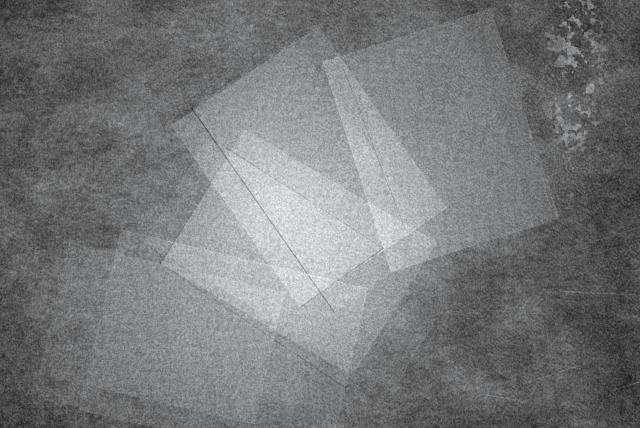
Write a WebGL 2 fragment shader that draws this background.

```glsl
#version 300 es
precision highp float;
// Translucent overlapping sheets on worn grey concrete, lit by a soft central glow.

#define GLOW_CENTER vec2(0.665, 0.465)
#define BASE_TONE 0.235
#define WIDE_GLOW 0.25
#define CORE_GLOW 0.13
#define STAIN_AMOUNT 0.26
#define PIT_AMOUNT 0.17
#define GRAIN_AMOUNT 0.17
#define FLAKE_AMOUNT 0.24
#define SCRATCH_COUNT 16
#define LINE_WIDTH 0.0018
#define TINT vec3(0.975, 1.0, 1.018)

uniform vec2 u_resolution;
out vec4 outColor;

float hash(vec2 p) {
    return fract(sin(dot(p, vec2(127.1, 311.7))) * 43758.55);
}

float noise(vec2 p) {
    vec2 i = floor(p), f = fract(p);
    f = f * f * (3.0 - 2.0 * f);
    float low = mix(hash(i), hash(i + vec2(1, 0)), f.x);
    float high = mix(hash(i + vec2(0, 1)), hash(i + vec2(1, 1)), f.x);
    return mix(low, high, f.y);
}

float fbm(vec2 p) {
    float sum = 0.0, amp = 0.5;
    for (int i = 0; i < 5; i++) {
        sum += amp * noise(p);
        p = mat2(1.6, 1.2, -1.2, 1.6) * p + 7.3;
        amp *= 0.55;
    }
    return sum / 1.06;
}

// Two turned layers hide the lattice of the noise
float grain(vec2 p) {
    vec2 q = mat2(0.8, 0.6, -0.6, 0.8) * p;
    return noise(q * 290.0) + noise(mat2(0.5, -0.87, 0.87, 0.5) * p * 370.0) - 1.0;
}

float cross2(vec2 a, vec2 b) { return a.x * b.y - a.y * b.x; }

// Smooth thin line around distance zero
float stroke(float d) {
    float w = max(LINE_WIDTH, 0.7 / u_resolution.y);
    return 1.0 - smoothstep(0.2 * w, 1.4 * w, abs(d));
}

float crease(vec2 p, vec2 a, vec2 b) {
    vec2 d = b - a;
    return stroke(length(p - a - d * clamp(dot(p - a, d) / dot(d, d), 0.0, 1.0)));
}

// Parallelogram spanned from corner a to b and d: fill plus a light rim
float sheet(vec2 p, vec2 a, vec2 b, vec2 d, float fill, float rim) {
    vec2 u = b - a, v = d - a, q = p - a;
    float area = cross2(u, v);
    vec2 st = vec2(cross2(q, v), cross2(u, q)) / area;
    vec2 e = (abs(st - 0.5) - 0.5) * abs(area) / vec2(length(v), length(u));
    float dist = max(e.x, e.y);
    float aa = 0.6 / u_resolution.y;
    return fill * (1.0 - smoothstep(-aa, aa, dist)) + rim * stroke(dist);
}

float sheets(vec2 p) {
    // Upright pair in the middle
    float s = sheet(p, vec2(0.400, 0.707), vec2(0.744, 0.938), vec2(0.700, 0.283), 0.085, 0.02);
    s += sheet(p, vec2(0.449, 0.746), vec2(0.689, 0.910), vec2(0.781, 0.270), 0.03, 0.0);
    // Pair at the upper right
    s += sheet(p, vec2(0.754, 0.855), vec2(1.146, 0.980), vec2(0.914, 0.365), 0.105, 0.05);
    s += sheet(p, vec2(0.801, 0.844), vec2(1.081, 0.938), vec2(0.990, 0.336), 0.02, 0.01);
    // Slanted pair below the glow
    s += sheet(p, vec2(0.572, 0.697), vec2(1.021, 0.434), vec2(0.375, 0.385), 0.075, 0.01);
    s += sheet(p, vec2(0.484, 0.678), vec2(1.064, 0.326), vec2(0.336, 0.434), 0.04, 0.0);
    // Pair at the lower left
    s += sheet(p, vec2(0.283, 0.463), vec2(0.859, 0.326), vec2(0.186, 0.043), 0.06, 0.045);
    s += sheet(p, vec2(0.162, 0.434), vec2(0.664, 0.316), vec2(0.092, 0.127), 0.05, 0.025);
    return s;
}

// Shadowed sheet edges
float creases(vec2 p) {
    float s = 0.20 * crease(p, vec2(0.449, 0.746), vec2(0.781, 0.270));
    s += 0.14 * crease(p, vec2(0.705, 0.285), vec2(0.896, 0.420));
    s += 0.10 * crease(p, vec2(0.530, 0.654), vec2(0.896, 0.420));
    s += 0.09 * crease(p, vec2(0.801, 0.844), vec2(0.947, 0.463));
    s += 0.11 * crease(p, vec2(0.375, 0.385), vec2(0.490, 0.566));
    return s + 0.06 * crease(p, vec2(0.375, 0.385), vec2(0.810, 0.092));
}

// Pale peeling specks in a column at the right
float flakes(vec2 p) {
    float column = exp(-pow((p.x - 1.345) / 0.07, 2.0)) * smoothstep(0.38, 0.85, p.y);
    float patches = fbm(p * vec2(36.0, 30.0)) + 0.4 * (noise(p.yx * 130.0) - 0.5);
    return smoothstep(0.60, 0.72, patches + 0.10 * column) * column;
}

float scratches(vec2 p) {
    float s = 0.0;
    for (int i = 0; i < SCRATCH_COUNT; i++) {
        float k = float(i);
        vec2 a = vec2(1.0 + 0.5 * hash(vec2(k, 1.0)), 0.5 * hash(vec2(k, 2.0)));
        float angle = mix(-0.2, 0.5, hash(vec2(k, 3.0)));
        vec2 span = mix(0.08, 0.35, hash(vec2(k, 4.0))) * vec2(cos(angle), sin(angle));
        s += crease(p, a, a + span) * hash(vec2(k, 5.0));
    }
    return s * noise(p * 18.0);
}

void main() {
    vec2 p = gl_FragCoord.xy / u_resolution.y;
    float r2 = dot(p - GLOW_CENTER, p - GLOW_CENTER);
    float glow = exp(-1.8 * r2);
    float cover = sheets(p);

    // Light, then sheets that catch more of it near the glow
    float tone = BASE_TONE + WIDE_GLOW * glow + CORE_GLOW * exp(-13.0 * r2);
    tone += cover * (0.6 + 0.4 * glow) - creases(p);

    // Stains and pits fade beneath the sheets; fine grain covers all
    float bare = 1.0 - 0.75 * smoothstep(0.0, 0.11, cover);
    tone += STAIN_AMOUNT * bare * (fbm(p * vec2(9.0, 11.0)) - 0.5);
    tone += PIT_AMOUNT * bare * (fbm(p * vec2(60.0, 85.0)) - 0.5);
    tone += GRAIN_AMOUNT * 0.8 * grain(p);
    tone += FLAKE_AMOUNT * flakes(p) + 0.16 * scratches(p);

    outColor = vec4(clamp(tone * TINT, 0.0, 1.0), 1.0);
}
```
